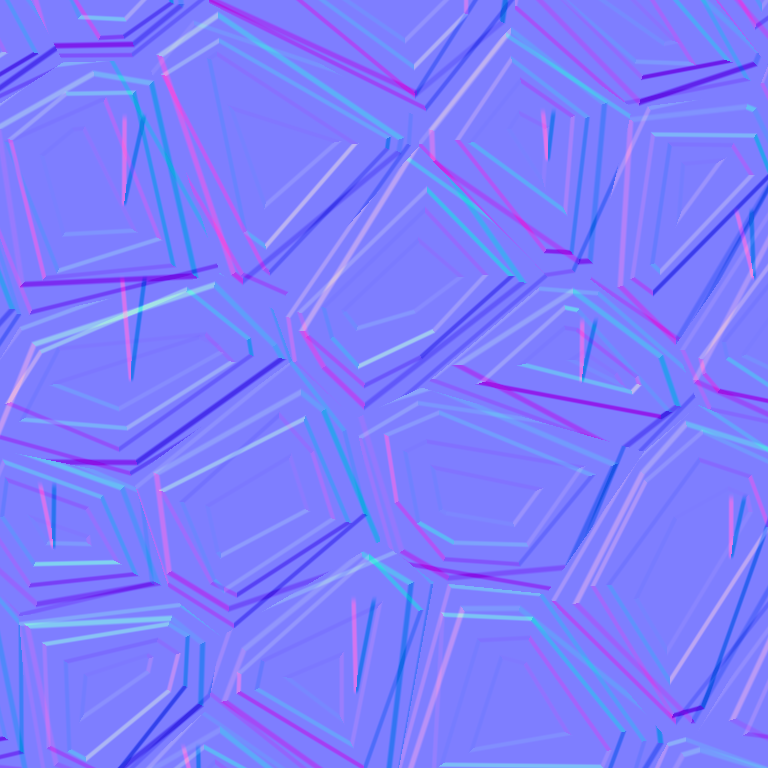
Give the GLSL for this texture map, as a WebGL 2 fragment shader.

```glsl
#version 300 es
precision highp float;
// Normal map of irregular cut stone plates with nested bevels.
// Cellular noise lays out the plates; each bevel is a ring of tilted half planes
// inset from the cell borders. Thin wedges add chipped spikes.

uniform vec2 u_resolution;
out vec4 outColor;

vec3 hash3(vec2 v) {
  vec3 q = fract(v.xyx * vec3(0.1031, 0.1030, 0.0973));
  q += dot(q, q.yxz + 33.33);
  return fract((q.xxy + q.yzz) * q.zyx);
}

// Jittered brick lattice, in canvas units
vec2 plateCentre(vec2 id) {
  vec2 jitter = 0.5 + 0.78 * (hash3(id + 41.0).xy - 0.5);
  return (id + jitter + vec2(0.5 * mod(id.y, 2.0), 0.0)) / vec2(3.3, 4.3);
}

float lineMask(float d, float width) {
  float w = max(width, 1.5 / u_resolution.y);
  return 1.0 - smoothstep(0.25 * w, w, abs(d));
}

// Slope of one bevel ring: the closest half plane wins
vec2 bevel(vec2 p, vec2 id, float layer) {
  vec2 centre = plateCentre(id);
  float nearest = 10.0;
  float strength = 0.0;
  vec2 outward = vec2(0.0);
  bool recessed = layer > 2.5;
  for (int j = -2; j <= 2; j++) {
    for (int i = -2; i <= 2; i++) {
      if (i == 0 && j == 0) continue;
      vec2 offset = vec2(i, j);
      vec2 other = plateCentre(id + offset);
      vec3 rnd = hash3(id * 5.0 + offset * 17.0 + layer * 3.7 + 120.0);
      vec2 dir = normalize(other - centre);
      float tilt = (rnd.x - 0.5) * 0.42;
      dir = mat2(cos(tilt), sin(tilt), -sin(tilt), cos(tilt)) * dir;
      float inset = 0.006 + 0.011 * layer + 0.0022 * layer * layer
                  + 0.016 * (rnd.y - 0.5);
      float d = dot(0.5 * (centre + other) - p, dir) - inset;
      if (d < nearest) {
        nearest = d;
        outward = dir;
        strength = rnd.z;
      }
    }
  }
  // Lower right sides are cut deeper than upper left ones
  float facing = 0.5 + 0.5 * dot(outward, vec2(0.6, -0.8));
  float depth = recessed ? mix(0.12, 0.62, facing) : mix(0.5, 0.72, facing);
  depth *= mix(0.3, 1.15, strength);
  if (layer < 0.5) depth *= 0.75;
  if (layer > 3.5) depth *= 0.4;
  float width = layer == 1.0 ? 0.0054 : 0.0043;
  vec2 slope = vec2(-outward.x, outward.y) * depth;
  return slope * lineMask(nearest, width) * (recessed ? -1.0 : 1.0);
}

// Slope of a narrow raised wedge with its tip at the bottom
vec2 spike(vec2 p, vec2 id) {
  vec3 rnd = hash3(id * 3.0 + 77.0);
  if (rnd.x < 0.5) return vec2(0.0);
  vec2 q = p - plateCentre(id) - vec2(0.14 * (rnd.y - 0.5), 0.01);
  float height = 0.07 + 0.07 * rnd.z;
  q.x -= (rnd.y - 0.5) * 0.3 * q.y;
  float side = sign(q.x);
  float span = smoothstep(-0.004, 0.004, q.y)
             * (1.0 - smoothstep(height - 0.015, height, q.y));
  float edge = lineMask(abs(q.x) - 0.11 * q.y, 0.0045);
  return vec2(-side * 0.68, -0.08) * edge * span;
}

void main() {
  vec2 p = gl_FragCoord.xy / min(u_resolution.x, u_resolution.y);
  vec2 base = floor(p * vec2(3.3, 4.3));

  // Find the plate under this point and gather nearby spikes
  vec2 plate = base;
  vec2 slope = vec2(0.0);
  float closest = 10.0;
  for (int j = -2; j <= 2; j++) {
    for (int i = -2; i <= 2; i++) {
      vec2 id = base + vec2(i, j);
      float d = distance(p, plateCentre(id));
      if (d < closest) {
        closest = d;
        plate = id;
      }
      slope += spike(p, id);
    }
  }

  // Three raised rings, then two recessed ones
  for (int k = 0; k < 5; k++) slope += bevel(p, plate, float(k));

  // Encode the slope as a normal colour
  slope /= max(1.0, length(slope) / 0.85);
  float blue = 1.0 - 0.14 * dot(slope, slope);
  outColor = vec4(0.495 + 0.5 * slope, blue, 1.0);
}
```
